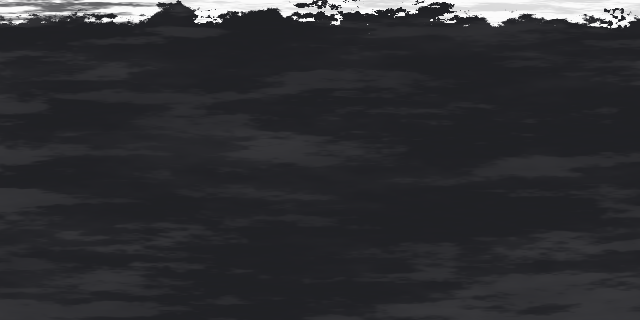
This texture is drawn by a Shadertoy shader. Its source:

```glsl
// Dry-brushed charcoal paint with a torn strip of white along the top edge.
// Stretched fractal noise makes long horizontal bristle streaks over soft bands;
// the white strip is a height threshold roughened by finer noise.
#define CHARCOAL vec3(0.126, 0.128, 0.143)
#define SLATE vec3(0.222, 0.222, 0.234)
#define WHITE vec3(0.985)
#define BAND_SCALE vec2(1.3, 9.0)
#define STREAK_SCALE vec2(3.0, 30.0)
#define FLECK_SCALE vec2(20.0, 62.0)
#define STREAK_LEVEL 0.55
#define STREAK_SOFT 0.10
#define EDGE_SLOPE 30.0

float hash(vec2 p) {
    vec3 q = fract(vec3(p.xyx) * 0.1031);
    q += dot(q, q.yzx + 33.33);
    return fract((q.x + q.y) * q.z);
}

float noise(vec2 p) {
    vec2 i = floor(p), f = fract(p);
    f = f * f * (3.0 - 2.0 * f);
    return mix(mix(hash(i), hash(i + vec2(1, 0)), f.x),
               mix(hash(i + vec2(0, 1)), hash(i + vec2(1, 1)), f.x), f.y);
}

// Horizontal detail grows faster than vertical, so streak ends look ragged.
float bristles(vec2 p) {
    float sum = 0.0, amp = 0.5, total = 0.0;
    for (int i = 0; i < 4; i++) {
        sum += amp * noise(p);
        total += amp;
        p = p * vec2(2.6, 2.0) + vec2(17.3, 41.7);
        amp *= 0.6;
    }
    return sum / total;
}

// One inside the interval a..b, with soft ends.
float span(float x, float a, float b, float soft) {
    return smoothstep(a - soft, a + soft, x) * (1.0 - smoothstep(b - soft, b + soft, x));
}

vec3 charcoalPaint(vec2 p) {
    // Slight waviness of the brush path
    p.y += 0.012 * (noise(p * vec2(2.5, 3.0)) - 0.5);
    float band = bristles(p * BAND_SCALE + 5.0);
    float patches = noise(p * vec2(2.2, 5.0) + 23.0);
    float streak = bristles(p * STREAK_SCALE + 70.0);
    float wash = smoothstep(0.36, 0.78, band);
    float level = streak + 0.6 * (band - 0.5) + 0.12 * (patches - 0.5);
    float dry = smoothstep(STREAK_LEVEL - STREAK_SOFT, STREAK_LEVEL + STREAK_SOFT, level);
    float tone = 0.32 * wash + dry * (0.28 + 0.45 * patches);
    tone += 0.05 * (noise(p * vec2(30.0, 150.0)) - 0.5);
    return mix(CHARCOAL, SLATE, clamp(tone, 0.0, 1.0));
}

// Opacity of the white strip
float whiteStrip(vec2 p) {
    float depth = 1.0 - p.y;
    float left = span(p.x, -1.0, 0.48, 0.03);
    float right = span(p.x, 1.43, 9.0, 0.12);
    float broken = span(p.x, 0.95, 1.45, 0.08);
    float clump = span(p.x, 0.60, 0.69, 0.03);
    float spatter = span(p.x, 1.88, 1.97, 0.03);

    // Strip depth and raggedness vary along the edge
    float edge = 0.014 + 0.046 * left + 0.042 * right + 0.010 * broken + 0.026 * clump;
    edge += 0.016 * span(p.x, 0.62, 0.96, 0.05);
    edge += 0.014 * (noise(vec2(p.x * 7.0, 3.0)) - 0.5);
    float rough = 2.6 + 5.0 * broken + 3.5 * clump + 2.0 * spatter;
    float flecks = bristles(p * FLECK_SCALE + 11.0) - 0.5;
    flecks += spatter * 0.5 * (noise(p * 110.0) - 0.5);
    float cover = smoothstep(-0.2, 0.2, (edge - depth) * EDGE_SLOPE + rough * flecks);

    // Thin grey bristle marks, strongest on the left
    float thin = smoothstep(0.42, 0.72, bristles(p * vec2(5.0, 70.0) + 31.0));
    return cover * (1.0 - thin * (0.15 + 0.55 * left));
}

void mainImage(out vec4 fragColor, in vec2 fragCoord) {
    vec2 p = fragCoord / iResolution.y;
    vec3 color = mix(charcoalPaint(p), WHITE, whiteStrip(p));
    fragColor = vec4(color, 1.0);
}
```
